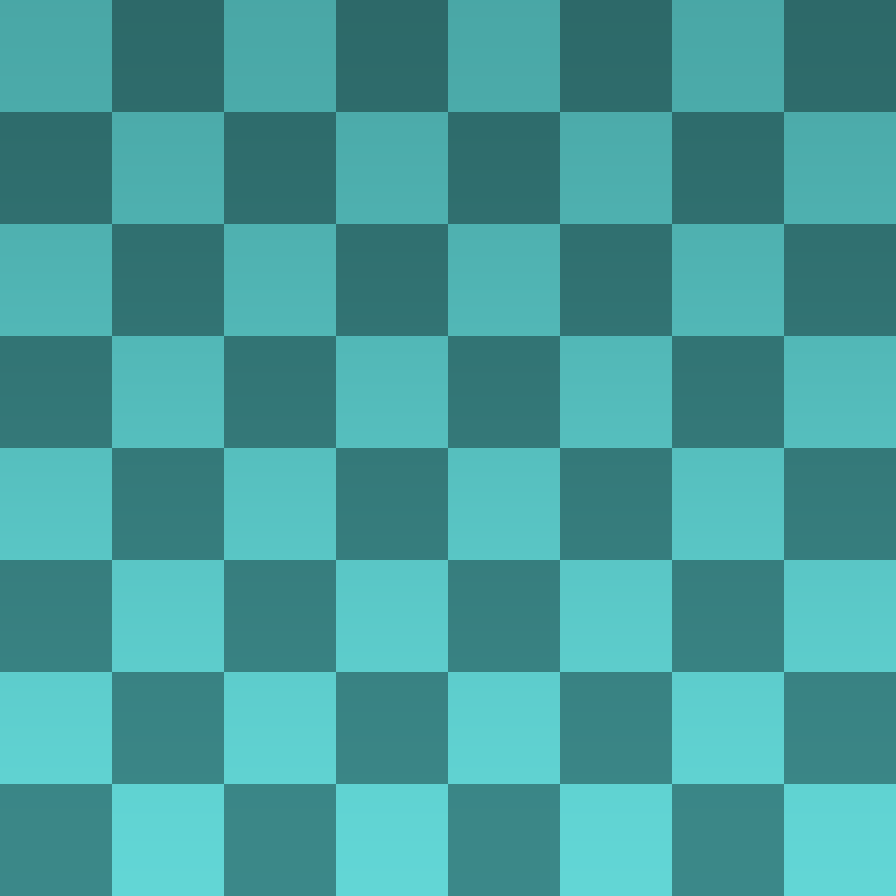
Reproduce this pattern procedurally as a WebGL 1 fragment shader.

```glsl
precision highp float;

// An even teal checkerboard under a soft vertical gradient, darker at the top.
// Two triangle waves, sharpened to one pixel, multiply into the checker sign;
// the light and dark squares each follow their own bottom-to-top colour ramp.

uniform vec2 u_resolution;

const vec2 CELLS = vec2(8.0);                       // squares across and down
const vec3 LIGHT_BOTTOM = vec3(0.384, 0.840, 0.838);
const vec3 LIGHT_TOP = vec3(0.288, 0.655, 0.651);
const vec3 DARK_BOTTOM = vec3(0.233, 0.535, 0.537);
const vec3 DARK_TOP = vec3(0.176, 0.412, 0.411);
const float EASE = 0.5;                             // 0 linear ramp, 1 smoothstep

// Triangle wave: positive in even cells, negative in odd, zero on the edges.
vec2 cellWave(vec2 cell) {
  return abs(mod(cell - 0.5, 2.0) - 1.0) - 0.5;
}

// Share of the dark squares at this point, with edges one pixel wide.
float darkCoverage(vec2 uv) {
  vec2 pixelsPerCell = u_resolution / CELLS;
  vec2 side = clamp(cellWave(uv * CELLS) * 2.0 * pixelsPerCell, -1.0, 1.0);
  return 0.5 + 0.5 * side.x * side.y;
}

void main() {
  vec2 uv = gl_FragCoord.xy / u_resolution;

  // Vertical shading, gently flattened towards both ends
  float height = mix(uv.y, smoothstep(0.0, 1.0, uv.y), EASE);
  vec3 light = mix(LIGHT_BOTTOM, LIGHT_TOP, height);
  vec3 dark = mix(DARK_BOTTOM, DARK_TOP, height);

  gl_FragColor = vec4(mix(light, dark, darkCoverage(uv)), 1.0);
}
```
